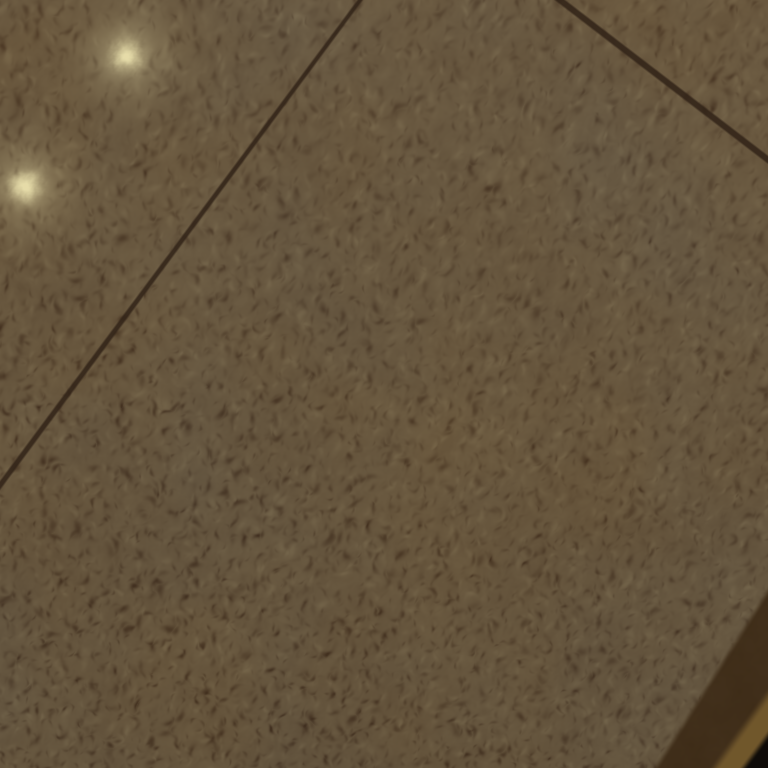
A three.js fragment shader for this texture:

```glsl
// Speckled brown floor tiles with diagonal seams, two lamp glints and a dark corner trim.
varying vec2 vUv;

const vec3 FLECK_BROWN = vec3(0.29, 0.22, 0.15);
const vec3 STONE_LIGHT = vec3(0.48, 0.42, 0.31);
const vec3 SEAM_BROWN = vec3(0.19, 0.135, 0.09);
const vec3 TRIM_SHADOW = vec3(0.25, 0.18, 0.10);
const vec3 TRIM_TAN = vec3(0.44, 0.34, 0.17);
const vec3 TRIM_BLACK = vec3(0.06, 0.045, 0.03);
const vec3 LAMP_GLOW = vec3(0.90, 0.86, 0.66);

vec3 hash(vec2 cell) {
  vec3 h = fract(cell.xyx * vec3(0.1031, 0.1030, 0.0973));
  h += dot(h, h.yzx + 33.33);
  return fract((h.xxy + h.yzz) * h.zyx);
}

// Layered sines, each layer turned and bent by the one before.
float mottle(vec2 p) {
  float sum = 0.0;
  float gain = 0.5;
  for (int i = 0; i < 5; i++) {
    sum += gain * sin(p.x + 1.3 * sin(p.y)) * cos(p.y + 0.7 * sin(p.x));
    p = mat2(1.28, 1.05, -1.05, 1.28) * p + vec2(2.7, 5.1);
    gain *= 0.72;
  }
  return sum;
}

// Cellular field of small bent flecks, one per cell with its own tilt and strength.
float flecks(vec2 p, float density, float seed, vec2 size) {
  vec2 q = p * density;
  vec2 home = floor(q);
  float cover = 0.0;
  for (int y = -1; y <= 1; y++) {
    for (int x = -1; x <= 1; x++) {
      vec2 cell = home + vec2(float(x), float(y));
      vec3 h = hash(cell + seed);
      vec3 k = hash(cell + seed + 71.0);
      vec2 d = q - cell - h.xy;
      float tilt = (k.x - 0.62) * 2.2;
      d = mat2(cos(tilt), -sin(tilt), sin(tilt), cos(tilt)) * d;
      d.x += (k.y - 0.5) * 2.4 * d.y * d.y;
      d /= size * mix(0.65, 1.2, k.z);
      cover = max(cover, h.z * exp(-dot(d, d)));
    }
  }
  return cover;
}

// Signed distance to the line a-b, positive on its right side.
float side(vec2 p, vec2 a, vec2 b) {
  vec2 dir = normalize(b - a);
  return dot(p - a, vec2(dir.y, -dir.x));
}

float seam(vec2 p, vec2 a, vec2 b, float halfWidth) {
  float d = abs(side(p, a, b));
  return 1.0 - smoothstep(halfWidth - 0.0015, halfWidth + 0.002, d);
}

float glow(vec2 p, vec2 center, float radius) {
  vec2 d = (p - center) / radius;
  return exp(-dot(d, d));
}

// Ragged bright core inside a wide soft halo.
vec3 glint(vec3 color, vec2 p, vec2 center) {
  vec2 ragged = p + 0.004 * vec2(mottle(p * 90.0), mottle(p * 80.0 + 4.0));
  float halo = 0.27 * glow(p, center, 0.055);
  float core = 0.75 * glow(ragged, center, 0.019);
  return mix(color, LAMP_GLOW, clamp(halo + core, 0.0, 1.0));
}

vec3 stone(vec2 p) {
  // Flecks grow slightly toward the top and crowd the lower left.
  vec2 q = p * (1.15 - 0.17 * p.y);
  q += 0.004 * vec2(mottle(q * 38.0), mottle(q * 34.0 + 9.0));
  float crowd = mix(1.0, 0.72, smoothstep(0.3, 1.4, p.x + p.y));
  float dark = 0.62 * flecks(q, 44.0, 3.0, vec2(0.17, 0.34));
  dark += 0.38 * flecks(q, 66.0, 19.0, vec2(0.18, 0.36));
  float pale = flecks(q, 48.0, 43.0, vec2(0.20, 0.40));
  float tone = 0.60 + 0.055 * mottle(p * 9.0) + 0.07 * mottle(q * 62.0);
  tone += 0.22 * pale - crowd * dark;
  vec3 color = mix(FLECK_BROWN, STONE_LIGHT, clamp(tone, -0.12, 1.1));
  // Broad warm and cool drift across the floor.
  color += vec3(0.008, 0.0, -0.010) * mottle(p * 5.0 + 2.0);
  return color * (0.97 + 0.06 * p.y);
}

void main() {
  vec2 p = vUv;
  vec3 color = stone(p);

  // Tile seams
  float longSeam = seam(p, vec2(0.0, 0.368), vec2(0.469, 1.0), mix(0.0036, 0.0024, p.y));
  float shortSeam = seam(p, vec2(0.729, 1.0), vec2(1.0, 0.792), 0.0038);
  color = mix(color, SEAM_BROWN, 0.85 * max(longSeam, shortSeam));

  // Lamp reflections
  color = glint(color, p, vec2(0.165, 0.928));
  color = glint(color, p, vec2(0.033, 0.757));

  // Corner trim: shadow band, tan edge, black gap
  float shadow = side(p, vec2(0.853, 0.0), vec2(1.0, 0.232));
  float tan0 = side(p, vec2(0.927, 0.0), vec2(1.0, 0.10));
  float gap = side(p, vec2(0.968, 0.0), vec2(1.0, 0.043));
  color = mix(color, TRIM_SHADOW + 0.008 * mottle(p * 40.0), smoothstep(-0.004, 0.006, shadow));
  color = mix(color, TRIM_TAN, smoothstep(-0.004, 0.010, tan0));
  color = mix(color, TRIM_BLACK, smoothstep(-0.005, 0.005, gap));

  gl_FragColor = vec4(color, 1.0);
}
```
